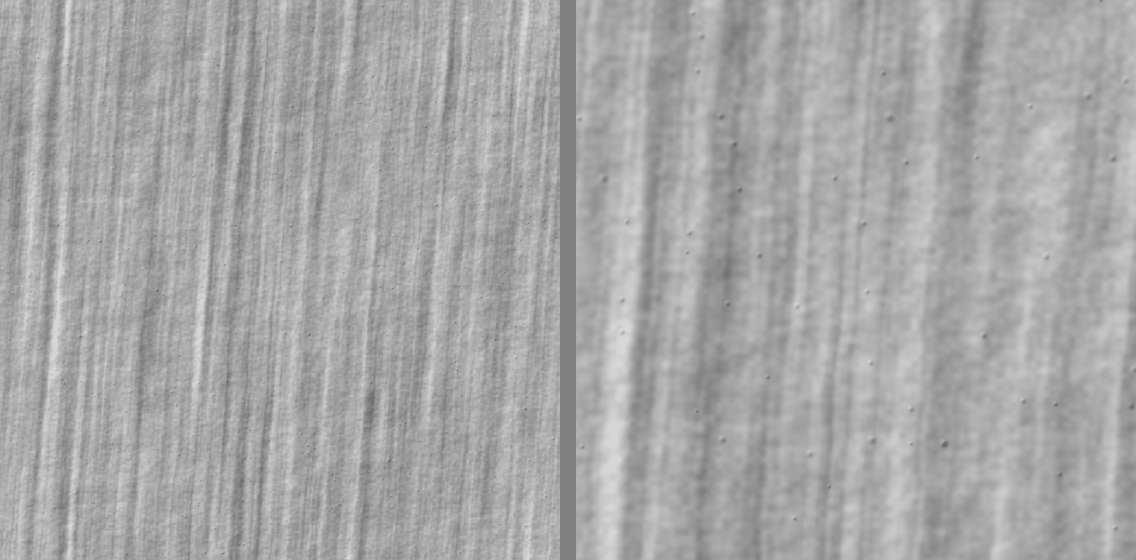
Left: the whole. Right: its middle third, enlarged.
Write a three.js fragment shader that draws this texture.

```glsl
// Grey brushed plaster: long, slightly leaning vertical ridges over soft dents.
// Wrapping noise is stretched into streaks at several widths, then embossed
// dents, fine grain and scattered pimples are added as light and shade.
varying vec2 vUv;

float hash(vec2 p) {
  vec3 q = fract(p.xyx * 0.1031);
  q += dot(q, q.yzx + 33.33);
  return fract((q.x + q.y) * q.z);
}

// Smooth noise from -1 to 1 that wraps after a whole number of cells.
float noise(vec2 uv, vec2 cells, float seed) {
  vec2 p = uv * cells;
  vec2 i = floor(p);
  vec2 f = p - i;
  f = f * f * (3.0 - 2.0 * f);
  vec2 a = mod(i, cells) + seed;
  vec2 b = mod(i + 1.0, cells) + seed;
  float low = mix(hash(a), hash(vec2(b.x, a.y)), f.x);
  float high = mix(hash(vec2(a.x, b.y)), hash(b), f.x);
  return mix(low, high, f.y) * 2.0 - 1.0;
}

// One wrapping row of noise across x.
float rowNoise(float x, float cells, float row) {
  float p = x * cells;
  float i = floor(p);
  float f = p - i;
  f = f * f * (3.0 - 2.0 * f);
  float a = hash(vec2(mod(i, cells), row));
  float b = hash(vec2(mod(i + 1.0, cells), row));
  return mix(a, b, f) * 2.0 - 1.0;
}

// Leaning streaks: each row is sheared about its own line and fades into the next.
float streaks(vec2 uv, float cells, float rows, float seed) {
  const float lean = 0.075;
  float y = (uv.y + 0.12 * noise(uv, vec2(9.0, 1.0), seed)) * rows;
  float j = floor(y);
  float f = y - j;
  float below = rowNoise(uv.x - lean * f / rows, cells, mod(j, rows) + seed);
  float above = rowNoise(uv.x - lean * (f - 1.0) / rows, cells, mod(j + 1.0, rows) + seed);
  float w = f * f * (3.0 - 2.0 * f);
  return mix(below, above, w) / sqrt(w * w + (1.0 - w) * (1.0 - w));
}

// Ridges lit from the left: the slope of a streak field, evenly spaced.
float ridges(vec2 uv, float cells, float rows, float seed) {
  vec2 halfStep = vec2(0.45 / cells, 0.0);
  return streaks(uv + halfStep, cells, rows, seed) - streaks(uv - halfStep, cells, rows, seed);
}

// Relief lit from the upper left.
float emboss(vec2 uv, vec2 cells, float seed) {
  vec2 towardLight = vec2(-0.35, 0.4) / cells;
  return noise(uv - towardLight, cells, seed) - noise(uv + towardLight, cells, seed);
}

// Sparse round pimples, bright on the lit side and dark on the other.
float pimples(vec2 uv, float cells, float share, float radius, float seed) {
  vec2 p = uv * cells;
  vec2 cell = mod(floor(p), cells) + seed;
  vec2 centre = 0.2 + 0.6 * vec2(hash(cell + 17.0), hash(cell + 59.0));
  float size = radius * mix(0.6, 1.2, hash(cell + 83.0));
  vec2 d = (fract(p) - centre) / (cells * size);
  float present = step(hash(cell), share);
  return present * exp(-dot(d, d)) * (dot(d, vec2(-0.8, 0.9)) - 0.35);
}

void main() {
  vec2 uv = vUv;

  // Slight wobble of the streak edges
  vec2 bent = uv;
  bent.x += 0.0018 * noise(uv, vec2(9.0, 10.0), 11.0);
  bent.x += 0.0012 * noise(uv, vec2(50.0, 42.0), 23.0);

  // Broad folds, main ridges, then brush lines and hairlines
  float ridgeStrength = 1.0 + 0.4 * noise(uv, vec2(7.0, 8.0), 151.0);
  float tone = 0.653 + 0.022 * noise(uv, vec2(5.0, 4.0), 131.0);
  tone += 0.018 * streaks(bent, 18.0, 2.0, 211.0);
  tone += 0.052 * ridgeStrength * ridges(bent, 54.0, 2.0, 307.0);
  tone += 0.026 * streaks(bent, 64.0, 3.0, 353.0);
  tone += 0.054 * ridgeStrength * streaks(bent, 124.0, 4.0, 401.0);
  tone += 0.036 * streaks(bent, 260.0, 7.0, 503.0);

  // Soft dents and fine grain
  tone += 0.020 * noise(uv, vec2(42.0, 28.0), 607.0);
  tone += 0.022 * emboss(uv, vec2(40.0, 46.0), 701.0);
  tone += 0.022 * emboss(uv, vec2(94.0, 110.0), 809.0);
  tone += 0.024 * emboss(uv, vec2(190.0, 210.0), 857.0);
  tone += 0.026 * noise(uv, vec2(256.0, 280.0), 907.0);

  // Pimples, a few large and many small
  tone += 0.20 * pimples(uv, 24.0, 0.16, 0.0022, 31.0);
  tone += 0.20 * pimples(uv, 46.0, 0.20, 0.0015, 71.0);

  // Keep the range narrow, with a trace of warmth
  tone = clamp(tone, 0.42, 0.84);
  gl_FragColor = vec4(tone + 0.003, tone - 0.001, tone - 0.003, 1.0);
}
```
